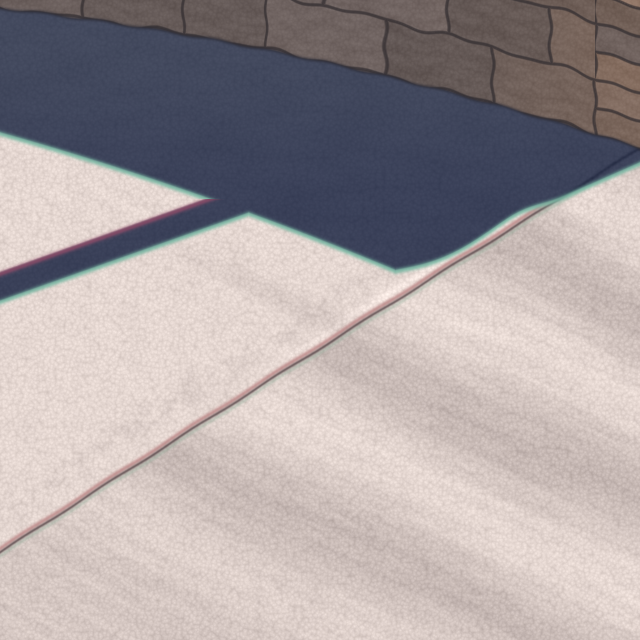
A WebGL 1 fragment shader for this texture:

```glsl
precision highp float;
// Sunlit concrete slabs with a diagonal joint, a blue shadow and a curved stone wall.
uniform vec2 u_resolution;

#define SHADOW_SOFT 0.0025
#define FRINGE_WIDTH 0.0042
#define GRAIN 0.085
#define STREAK 0.10
#define BAND_PERIOD 0.295
#define ROW_HEIGHT 0.088
#define BLOCK_WIDTH 0.16
#define SUN_LIGHT vec3(0.93, 0.875, 0.85)
#define SUN_DARK vec3(0.72, 0.665, 0.65)
#define SHADE vec3(0.225, 0.25, 0.345)
#define TEAL vec3(0.47, 0.72, 0.64)
#define STONE vec3(0.41, 0.365, 0.355)

vec2 hash2(vec2 p) {
  vec3 q = fract(vec3(p.xyx) * vec3(0.1031, 0.103, 0.0973));
  q += dot(q, q.yzx + 33.33);
  return fract((q.xx + q.yz) * q.zy);
}

// Distance to the nearest scattered point, roughly centred on zero.
float cellular(vec2 p) {
  vec2 cell = floor(p), f = fract(p);
  float nearest = 4.0;
  for (int j = -1; j <= 1; j++) {
    for (int i = -1; i <= 1; i++) {
      vec2 o = vec2(float(i), float(j));
      vec2 r = o + hash2(cell + o + 50.0) - f;
      nearest = min(nearest, dot(r, r));
    }
  }
  return sqrt(nearest) - 0.48;
}

float bump(float x, float width) { return exp(-x * x / (width * width)); }

float wallBase(float x) { return 0.987 - 0.111 * x - 0.108 * x * x; }

float jointLine(float x) {
  return 0.138 + 0.645 * x - 0.015 * x * x + 0.0012 * sin(x * 47.0);
}

float shadowEdge(float x) {
  float left = 0.792 - 0.28 * x - 0.11 * x * x;
  float t = x - 0.618;
  float wave = 0.013 * sin(t * 19.6) * (1.0 - smoothstep(0.78, 0.88, x));
  return max(left, 0.577 + 0.44 * t - wave);
}

// Sunlit concrete: broad diagonal bands on the right, fine streaks and grain.
vec3 concrete(vec2 p, float side, float grain) {
  float across = p.y + 0.5 * p.x;
  float along = p.x - 0.5 * p.y;
  float wobble = 0.012 * sin(along * 9.0 + across * 13.0);
  float band = cos((across - 0.57 + wobble) * 6.2832 / BAND_PERIOD);
  float lines = cellular(vec2(along * 4.0, across * 55.0))
              + 0.7 * cellular(vec2(along * 9.0 + 7.0, across * 125.0))
              + 0.3 * sin(across * 145.0 + 2.0 * sin(along * 6.0));
  float mottle = cellular(p * 24.0) + cellular(p * 57.0 + 9.0);
  float rightTone = 0.51 + 0.30 * band * smoothstep(0.05, 0.5, across) - STREAK * 1.5 * lines;
  float leftTone = 0.80 - STREAK * 0.6 * lines * smoothstep(0.35, 0.75, across);
  leftTone -= 0.24 * bump(across - 0.755, 0.022) * smoothstep(0.15, 0.5, along + 0.3);
  leftTone -= 0.17 * bump(side - 0.05, 0.022) * (0.6 + mottle);
  float tone = mix(rightTone, leftTone, smoothstep(-0.002, 0.002, side));
  tone -= 0.10 * mottle;
  return mix(SUN_DARK, SUN_LIGHT, clamp(tone, -0.2, 1.15)) - GRAIN * grain;
}

// Rows of blocks that follow the curved base, smaller at the far right.
vec3 stoneWall(vec2 p, float height, float grain) {
  float small = step(0.93, p.x);
  float rowH = ROW_HEIGHT * mix(1.0, 0.5, small);
  float h = height + 0.0025 * sin(p.x * 41.0) + 0.0015 * sin(p.x * 97.0);
  float row = floor(h / rowH);
  float x = p.x + 0.04 * bump(p.x - 0.46, 0.11) + 0.002 * sin(p.y * 110.0);
  float u = (x - 0.13 + 0.07 * row * (1.0 - small)) / BLOCK_WIDTH;
  vec2 id = vec2(floor(u), row + 20.0 * small);
  vec2 f = vec2(fract(u) * BLOCK_WIDTH, mod(h, rowH));
  vec2 edge = min(f, vec2(BLOCK_WIDTH, rowH) - f);
  float seam = 1.0 - smoothstep(0.0008, 0.004, min(edge.x, edge.y));
  vec2 tint = hash2(id + 31.0);
  vec3 col = STONE * (0.9 + 0.22 * tint.x);
  col += vec3(0.12, 0.065, 0.015) * smoothstep(0.55, 1.0, p.x) * tint.y;
  col -= 0.05 * cellular(vec2(p.x * 18.0, h * 65.0)) + 0.04 * grain;
  return mix(col, vec3(0.20, 0.18, 0.19), seam * 0.75);
}

void main() {
  vec2 p = gl_FragCoord.xy / u_resolution;
  float grain = cellular(p * 150.0) + 0.6 * cellular(p * 240.0 + 3.0);
  float side = (p.y - jointLine(p.x)) * 0.845;

  // Raised pale lip, pink rim, dark gap and faint green below the joint.
  vec3 ground = concrete(p, side, grain);
  ground += 0.07 * bump(side - 0.014, 0.007) * smoothstep(0.35, 0.65, p.x);
  ground = mix(ground, vec3(0.73, 0.52, 0.52), 0.75 * bump(side - 0.004, 0.0035));
  ground = mix(ground, vec3(0.36, 0.29, 0.30), 0.8 * bump(side + 0.001, 0.0024));
  ground = mix(ground, vec3(0.58, 0.68, 0.61), 0.4 * bump(side + 0.006, 0.003));

  // Wall shadow joined with the straight post shadow.
  float wallShade = (p.y - shadowEdge(p.x)) * 0.94;
  float postLow = (p.y - 0.529 - 0.354 * p.x) * 0.943;
  float postHigh = (0.574 + 0.356 * p.x - p.y) * 0.943;
  float postShade = min(postLow, postHigh);
  float d = max(wallShade, postShade);
  float pinkSide = step(postHigh, postLow) * step(wallShade, postShade);

  vec3 shade = SHADE + vec3(0.035, 0.035, 0.02) * smoothstep(0.65, 0.95, p.y);
  shade -= 0.025 * grain + 0.015 * cellular(p * vec2(9.0, 30.0));
  shade -= 0.07 * bump(side, 0.0028);
  vec3 col = mix(ground, shade, smoothstep(-SHADOW_SOFT, SHADOW_SOFT, d));
  col = mix(col, TEAL, 0.8 * (1.0 - pinkSide) * bump(d + 0.001, FRINGE_WIDTH));
  col = mix(col, vec3(0.56, 0.30, 0.41), 0.8 * pinkSide * bump(d - 0.002, FRINGE_WIDTH));

  // Stone wall above its dark contact line.
  float height = p.y - wallBase(p.x) + 0.0015 * sin(p.x * 70.0);
  col = mix(col, stoneWall(p, max(height, 0.0), grain), smoothstep(-0.0015, 0.0015, height));
  col = mix(col, vec3(0.17, 0.17, 0.21), 0.6 * bump(height, 0.003));
  gl_FragColor = vec4(clamp(col, 0.0, 1.0), 1.0);
}
```
